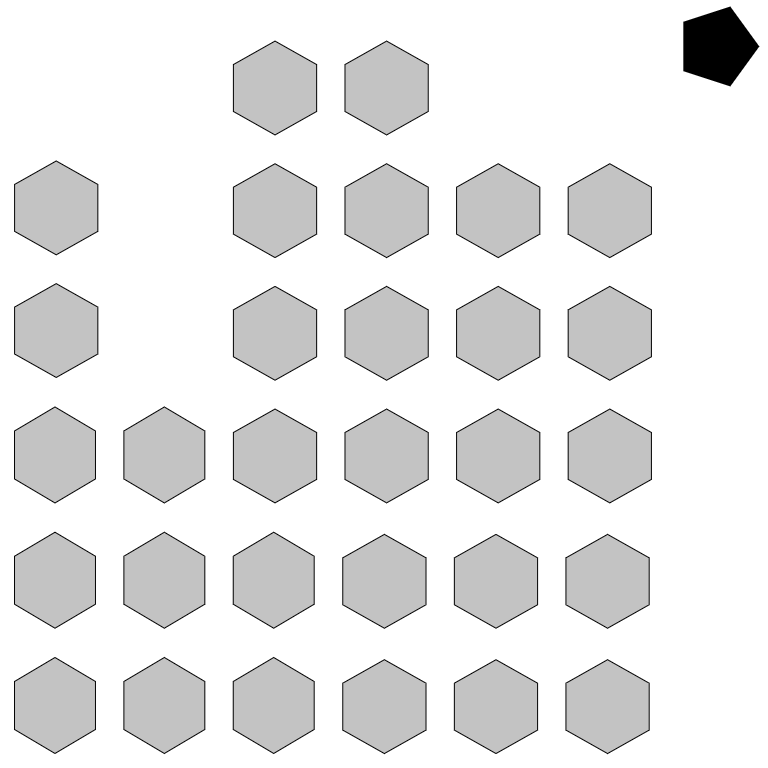
This pattern is drawn by a Shadertoy shader. Its source:

```glsl
// Grey outlined hexagons in a six by six grid with a few empty cells, and a
// solid pentagon in the upper right corner. Each point finds its grid cell,
// then convex distance functions give box-filtered fills and outlines.

const vec3 PAPER = vec3(1.0);
const vec3 FILL  = vec3(0.765);
const vec3 INK   = vec3(0.0);

const float LINE_WIDTH = 0.0013;
const float GRID_COUNT = 6.0;

// Cell lookup, measured from the upper left
const vec2 CELL_ORIGIN = vec2(0.0, 0.0326);
const vec2 CELL_SIZE   = vec2(0.1429, 0.1607);

// Wide hexagons: centre of column 2 in row 0, spacing, half extents
const vec2 WIDE_START = vec2(0.3581, 0.1146);
const vec2 WIDE_STEP  = vec2(0.1453, 0.1597);
const vec2 WIDE_HALF  = vec2(0.0542, 0.0611);

// Narrow hexagons: centre of column 0 in row 3, spacing, half extents
const vec2 NARROW_START = vec2(0.0716, 0.5924);
const vec2 NARROW_STEP  = vec2(0.1424, 0.1631);
const vec2 NARROW_HALF  = vec2(0.0527, 0.0625);

// Small misalignments of the wide hexagons
const vec2  FIRST_COLUMN_SHIFT = vec2(0.0057, -0.0036);
const float LOW_ROW_SHIFT_X = -0.0029;
const float LOW_ROW_DRIFT_Y = 0.0035;

const vec2  PENTAGON_CENTRE = vec2(0.9340, 0.0605);
const float PENTAGON_RADIUS = 0.0547;
const float PI = 3.14159;

// Pointy-topped hexagon with independent half width and half height
float hexagonDistance(vec2 p, vec2 halfSize) {
    p = abs(p);
    vec2 slopeNormal = normalize(vec2(0.5 * halfSize.y, halfSize.x));
    float slope = dot(p - vec2(0.0, halfSize.y), slopeNormal);
    return max(p.x - halfSize.x, slope);
}

// Regular pentagon with one corner pointing right
float pentagonDistance(vec2 p, float radius) {
    float sector = 2.0 * PI / 5.0;
    float angle = mod(atan(p.y, p.x), sector) - 0.5 * sector;
    return length(p) * cos(angle) - radius * cos(0.5 * sector);
}

// Share of a pixel lying inside an edge
float coverage(float dist, float pixel) {
    return clamp(0.5 - dist / pixel, 0.0, 1.0);
}

bool isOccupied(vec2 cell) {
    bool inGrid = all(greaterThanEqual(cell, vec2(0.0)))
               && all(lessThan(cell, vec2(GRID_COUNT)));
    if (cell.y < 0.5) return inGrid && (cell.x == 2.0 || cell.x == 3.0);
    if (cell.y < 2.5) return inGrid && cell.x != 1.0;
    return inGrid;
}

// Narrow hexagons fill the lower left, one column further in the low rows
bool isNarrow(vec2 cell) {
    return cell.y > 2.5 && cell.x < (cell.y > 3.5 ? 2.5 : 1.5);
}

vec2 wideCentre(vec2 cell) {
    vec2 centre = WIDE_START + WIDE_STEP * (cell - vec2(2.0, 0.0));
    if (cell.x < 0.5) centre += FIRST_COLUMN_SHIFT;
    if (cell.y > 3.5) centre += vec2(LOW_ROW_SHIFT_X, LOW_ROW_DRIFT_Y * (cell.y - 3.0));
    return centre;
}

void mainImage(out vec4 fragColor, in vec2 fragCoord) {
    // Centred square canvas with y running down
    float pixel = 1.0 / min(iResolution.x, iResolution.y);
    vec2 p = (fragCoord - 0.5 * iResolution.xy) * pixel + 0.5;
    p.y = 1.0 - p.y;

    vec3 color = PAPER;

    // Hexagon grid
    vec2 cell = floor((p - CELL_ORIGIN) / CELL_SIZE);
    if (isOccupied(cell)) {
        bool narrow = isNarrow(cell);
        vec2 centre = narrow ? NARROW_START + NARROW_STEP * (cell - vec2(0.0, 3.0))
                             : wideCentre(cell);
        float dist = hexagonDistance(p - centre, narrow ? NARROW_HALF : WIDE_HALF);
        float outer = coverage(dist - 0.5 * LINE_WIDTH, pixel);
        float inner = coverage(dist + 0.5 * LINE_WIDTH, pixel);
        color = PAPER * (1.0 - outer) + INK * (outer - inner) + FILL * inner;
    }

    // Corner pentagon
    float pentagon = pentagonDistance(p - PENTAGON_CENTRE, PENTAGON_RADIUS);
    color = mix(color, INK, coverage(pentagon, pixel));

    fragColor = vec4(color, 1.0);
}
```
